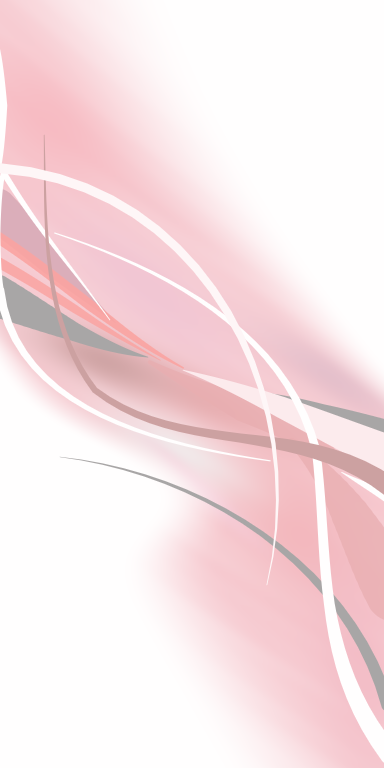
Give the GLSL for this background, as a WebGL 1 fragment shader.

```glsl
precision highp float;
// Abstract backdrop: a soft rose haze crossed by tapering white, rose and grey ribbons.

uniform vec2 u_resolution;

#define SEGMENTS 20
#define CANVAS vec2(100.0, 200.0)
#define STREAKS 0.16
#define WHITE vec3(1.0, 0.995, 0.995)
#define ROSE vec3(0.965, 0.79, 0.815)
#define CORAL vec3(0.98, 0.64, 0.63)
#define DUSTY vec3(0.91, 0.68, 0.69)
#define MAUVE vec3(0.84, 0.66, 0.71)
#define BROWN vec3(0.80, 0.63, 0.63)
#define GREY vec3(0.66, 0.65, 0.65)
#define BLUSH vec3(0.99, 0.92, 0.93)

// Cubic passing through a, b, c, d at t = 0, 1/3, 2/3, 1
vec2 curve(vec2 a, vec2 b, vec2 c, vec2 d, float t) {
  float u = 3.0 * t;
  float u1 = u - 1.0, u2 = u - 2.0, u3 = u - 3.0;
  return -a * u1 * u2 * u3 / 6.0 + b * u * u2 * u3 / 2.0
         - c * u * u1 * u3 / 2.0 + d * u * u1 * u2 / 6.0;
}

// Coverage of a curve whose half width runs from w.x through w.y to w.z
float ribbon(vec2 p, vec2 a, vec2 b, vec2 c, vec2 d, vec3 w) {
  float pixel = CANVAS.x / u_resolution.x;
  float cover = 0.0;
  vec2 start = a;
  for (int i = 0; i < SEGMENTS; i++) {
    vec2 end = curve(a, b, c, d, float(i + 1) / float(SEGMENTS));
    vec2 side = end - start;
    float h = clamp(dot(p - start, side) / dot(side, side), 0.0, 1.0);
    float t = (float(i) + h) / float(SEGMENTS);
    float halfWidth = t < 0.5 ? mix(w.x, w.y, 2.0 * t) : mix(w.y, w.z, 2.0 * t - 1.0);
    float dist = length(p - start - side * h);
    float inside = clamp((halfWidth - dist) / pixel + 0.5, 0.0, 1.0)
                 - clamp((-halfWidth - dist) / pixel + 0.5, 0.0, 1.0);
    cover = max(cover, inside);
    start = end;
  }
  return cover;
}

// Soft tilted ellipse
float glow(vec2 p, vec2 centre, vec2 radii, float angle) {
  vec2 axis = vec2(cos(angle), sin(angle));
  vec2 q = p - centre;
  q = vec2(dot(q, axis), dot(q, vec2(-axis.y, axis.x))) / radii;
  return exp(-dot(q, q));
}

// Diagonal haze between two curved, fading borders
float haze(vec2 p) {
  float down = CANVAS.y - p.y;
  float right = 18.0 + 0.55 * down + 0.0025 * down * down;
  float rightFade = 6.0 + 0.2 * max(p.y - 96.0, 0.0);
  float low = 111.0 - p.y;
  float bulge = (low - 38.0) / 15.0;
  float left = 0.7 * low + 24.0 * exp(-bulge * bulge);
  float leftFade = 5.0 + 0.14 * max(low, 0.0);
  return (1.0 - smoothstep(-rightFade, rightFade, p.x - right))
         * smoothstep(-leftFade, leftFade, p.x - left);
}

// Layered sines stretched along the diagonal
float streaks(vec2 p) {
  float across = dot(p, vec2(0.55, 0.83)) + 2.0 * sin(p.x * 0.04);
  float s = sin(across * 0.33) + 0.6 * sin(across * 0.71 + 1.3) + 0.4 * sin(across * 1.27 + p.x * 0.05);
  return 0.5 + 0.25 * s;
}

vec3 background(vec2 p) {
  vec3 col = mix(ROSE, WHITE, STREAKS * streaks(p));
  col = mix(col, vec3(0.97, 0.72, 0.75), 0.8 * glow(p, vec2(13.0, 168.0), vec2(24.0, 15.0), -0.7));
  col = mix(col, vec3(0.94, 0.77, 0.83), 0.8 * glow(p, vec2(39.0, 124.0), vec2(28.0, 9.0), -0.7));
  col = mix(col, vec3(0.88, 0.74, 0.79), 0.8 * glow(p, vec2(86.0, 102.0), vec2(20.0, 5.0), -0.58));
  col = mix(col, vec3(0.95, 0.71, 0.73), 0.9 * glow(p, vec2(78.0, 62.0), vec2(26.0, 15.0), -0.95));
  col = mix(col, vec3(0.95, 0.73, 0.77), 0.8 * glow(p, vec2(94.0, 27.0), vec2(12.0, 28.0), 0.2));
  col = mix(col, DUSTY, 0.9 * glow(p, vec2(54.0, 95.0), vec2(22.0, 6.0), -0.45));
  col = mix(col, BROWN, 0.9 * glow(p, vec2(27.0, 106.0), vec2(19.0, 6.0), -0.4));
  col = mix(col, vec3(0.94, 0.93, 0.93), 0.9 * glow(p, vec2(45.0, 83.0), vec2(20.0, 6.5), -0.45));
  col = mix(col, vec3(0.96, 0.80, 0.85), 0.8 * glow(p, vec2(53.0, 72.0), vec2(20.0, 2.5), -0.75));
  return mix(WHITE, col, haze(p));
}

void main() {
  vec2 p = gl_FragCoord.xy / u_resolution * CANVAS;
  vec3 col = background(p);

  // Broad folds
  col = mix(col, MAUVE, 0.85 * ribbon(p, vec2(-1.0, 145.5), vec2(9.0, 136.2), vec2(18.2, 127.0), vec2(30.0, 116.0), vec3(5.5, 3.4, 0.1)));
  col = mix(col, DUSTY, 0.75 * ribbon(p, vec2(76.0, 85.0), vec2(87.2, 72.4), vec2(95.0, 59.4), vec2(103.0, 46.0), vec3(1.0, 5.0, 8.0)));
  col = mix(col, DUSTY, 0.8 * ribbon(p, vec2(39.0, 105.7), vec2(56.0, 97.1), vec2(70.3, 90.6), vec2(84.6, 82.8), vec3(0.5, 3.6, 2.5)));
  col = mix(col, GREY, ribbon(p, vec2(-1.0, 123.0), vec2(13.0, 116.5), vec2(26.0, 110.8), vec2(38.5, 107.0), vec3(5.5, 2.4, 0.1)));
  col = mix(col, GREY, ribbon(p, vec2(66.4, 97.9), vec2(78.0, 95.3), vec2(90.0, 91.4), vec2(101.6, 87.0), vec3(0.1, 1.3, 3.4)));
  col = mix(col, BLUSH, ribbon(p, vec2(47.7, 103.6), vec2(65.0, 97.4), vec2(82.0, 90.1), vec2(101.6, 81.5), vec3(0.1, 2.8, 5.0)));

  // Coral stripes
  col = mix(col, CORAL, 0.9 * ribbon(p, vec2(-1.0, 138.5), vec2(15.6, 126.6), vec2(31.3, 114.6), vec2(47.7, 104.2), vec3(1.5, 1.4, 0.2)));
  col = mix(col, CORAL, 0.85 * ribbon(p, vec2(-1.0, 132.0), vec2(13.0, 123.7), vec2(26.0, 115.4), vec2(41.7, 106.2), vec3(1.4, 1.1, 0.1)));

  // Sweeping white lines
  float white = ribbon(p, vec2(14.3, 139.3), vec2(42.4, 127.6), vec2(67.2, 109.4), vec2(82.3, 82.8), vec3(0.15, 0.6, 1.1));
  white = max(white, ribbon(p, vec2(82.3, 82.8), vec2(84.4, 56.0), vec2(88.5, 29.4), vec2(101.5, 3.5), vec3(1.1, 1.4, 2.6)));
  white = max(white, ribbon(p, vec2(1.3, 154.4), vec2(10.0, 141.4), vec2(18.8, 129.7), vec2(28.6, 116.7), vec3(0.8, 0.5, 0.1)));
  white = max(white, ribbon(p, vec2(0.0, 124.5), vec2(14.0, 99.7), vec2(40.9, 86.2), vec2(70.3, 80.0), vec3(1.1, 0.6, 0.15)));
  white = max(white, ribbon(p, vec2(0.8, 155.0), vec2(-0.3, 145.0), vec2(-0.5, 133.0), vec2(0.0, 124.5), vec3(0.6, 0.6, 1.0)));
  white = max(white, ribbon(p, vec2(-1.0, 190.0), vec2(-0.3, 180.0), vec2(-0.3, 165.0), vec2(-1.0, 155.0), vec3(0.1, 2.1, 0.8)));
  white = max(white, ribbon(p, vec2(89.0, 77.0), vec2(93.2, 74.7), vec2(97.0, 72.7), vec2(101.6, 70.0), vec3(0.1, 0.8, 1.4)));

  // Rose brown and grey lines, with the pale arch on top
  float brown = max(ribbon(p, vec2(11.5, 164.8), vec2(12.0, 142.0), vec2(15.1, 119.0), vec2(24.7, 98.4), vec3(0.1, 0.5, 0.8)),
                    ribbon(p, vec2(24.7, 98.4), vec2(49.5, 88.0), vec2(76.0, 83.8), vec2(101.6, 73.2), vec3(0.8, 1.2, 2.6)));
  float arch = ribbon(p, vec2(0.0, 156.2), vec2(44.5, 137.0), vec2(68.7, 96.4), vec2(69.5, 47.7), vec3(1.3, 1.0, 0.1));
  col = mix(col, GREY, ribbon(p, vec2(15.6, 81.0), vec2(51.8, 70.6), vec2(82.3, 48.7), vec2(101.0, 16.4), vec3(0.05, 0.7, 1.7)));
  col = mix(col, WHITE, white);
  col = mix(col, BROWN, brown);
  col = mix(col, mix(WHITE, BLUSH, 0.4), arch);

  gl_FragColor = vec4(col, 1.0);
}
```
